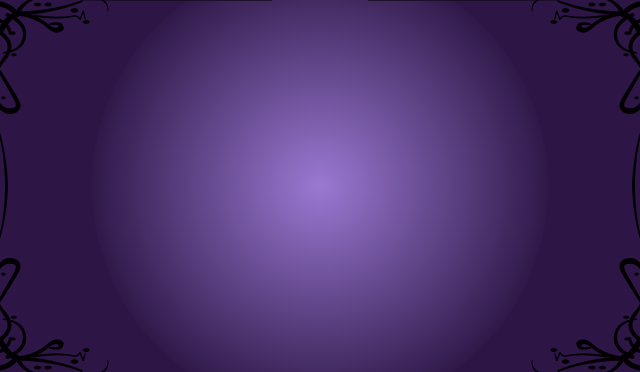
A Shadertoy shader for this background:

```glsl
// A violet radial glow on dark purple, framed by black scrollwork.
// All four corners share one ornament: space is folded into a single corner
// and the scrolls are tapered quadratic curves joined by a distance minimum.

const vec3 GLOW_CENTER = vec3(0.605, 0.475, 0.825);
const vec3 GLOW_RIM = vec3(0.185, 0.098, 0.285);
const vec3 BACKDROP = vec3(0.175, 0.088, 0.270);
const vec3 INK = vec3(0.006, 0.0, 0.012);
const float GLOW_RADIUS = 61.3;
const int CURVE_STEPS = 12;

// Signed distance to a straight stroke whose half width goes from wa to wb.
float taperedLine(vec2 p, vec2 a, vec2 b, float wa, float wb) {
    vec2 ab = b - a;
    float t = clamp(dot(p - a, ab) / dot(ab, ab), 0.0, 1.0);
    return length(p - a - ab * t) - mix(wa, wb, t);
}

// Signed distance to a tapered quadratic curve from a to c, pulled towards b.
float scroll(vec2 p, vec2 a, vec2 b, vec2 c, float wa, float wc) {
    float d = 1e3;
    vec2 last = a;
    float lastWidth = wa;
    for (int i = 1; i <= CURVE_STEPS; i++) {
        float t = float(i) / float(CURVE_STEPS);
        vec2 next = mix(mix(a, b, t), mix(b, c, t), t);
        float width = mix(wa, wc, t);
        d = min(d, taperedLine(p, last, next, lastWidth, width));
        last = next;
        lastWidth = width;
    }
    return d;
}

// Approximate signed distance to a flat oval bead.
float bead(vec2 p, vec2 center, vec2 radii) {
    return (length((p - center) / radii) - 1.0) * min(radii.x, radii.y);
}

// Scrolls that run along the short side of the canvas.
float sideOrnament(vec2 p) {
    // Hanging teardrop loop
    float d = scroll(p, vec2(-0.5, 18.6), vec2(2.0, 22.6), vec2(4.3, 26.6), 0.4, 0.55);
    d = min(d, scroll(p, vec2(4.3, 26.6), vec2(6.0, 29.7), vec2(2.6, 29.9), 0.55, 0.8));
    d = min(d, scroll(p, vec2(2.6, 29.9), vec2(0.6, 29.8), vec2(-0.6, 27.6), 0.8, 0.5));
    d = min(d, bead(p, vec2(0.9, 26.3), vec2(0.55, 0.4)));
    // Long bow that meets its mirror image halfway up the side
    d = min(d, scroll(p, vec2(-0.4, 35.0), vec2(1.6, 42.0), vec2(1.75, 50.0), 0.2, 0.4));
    // Inner curl and stem
    d = min(d, scroll(p, vec2(2.0, 4.0), vec2(6.8, 6.0), vec2(6.6, 9.5), 0.5, 0.45));
    d = min(d, scroll(p, vec2(6.6, 9.5), vec2(6.3, 13.5), vec2(1.0, 14.2), 0.45, 0.2));
    d = min(d, scroll(p, vec2(0.2, 8.8), vec2(4.2, 11.8), vec2(1.4, 15.5), 0.55, 0.5));
    d = min(d, scroll(p, vec2(1.4, 15.5), vec2(0.2, 17.0), vec2(-0.5, 18.6), 0.5, 0.3));
    d = min(d, bead(p, vec2(3.4, 8.9), vec2(0.75, 0.45)));
    return min(d, bead(p, vec2(3.7, 14.7), vec2(0.75, 0.4)));
}

// Scrolls that spread from the corner along the long side.
float cornerOrnament(vec2 p) {
    // Knot in the corner
    float d = scroll(p, vec2(-0.5, 1.0), vec2(3.0, 1.5), vec2(4.5, 4.0), 0.7, 0.7);
    d = min(d, scroll(p, vec2(4.5, 4.0), vec2(2.5, 4.0), vec2(0.0, 8.5), 0.7, 0.8));
    d = min(d, scroll(p, vec2(4.5, 3.8), vec2(6.0, 0.8), vec2(9.0, -0.3), 0.6, 0.3));
    d = min(d, scroll(p, vec2(-0.3, 5.5), vec2(2.0, 6.0), vec2(2.8, 9.0), 0.5, 0.4));
    // Upper sweep
    d = min(d, scroll(p, vec2(4.5, 3.6), vec2(14.0, 3.4), vec2(22.0, 0.3), 0.55, 0.25));
    // Leaf with a curled tip
    d = min(d, scroll(p, vec2(4.5, 3.6), vec2(9.0, 4.0), vec2(12.5, 6.7), 0.6, 0.45));
    d = min(d, scroll(p, vec2(12.5, 6.7), vec2(15.0, 9.0), vec2(16.4, 7.6), 0.45, 0.75));
    d = min(d, scroll(p, vec2(16.4, 7.6), vec2(16.8, 5.9), vec2(13.4, 6.5), 0.6, 0.25));
    // Thin tendril ending in a zigzag
    d = min(d, scroll(p, vec2(9.0, 4.2), vec2(15.5, 5.2), vec2(19.8, 4.3), 0.3, 0.2));
    d = min(d, scroll(p, vec2(19.8, 4.3), vec2(21.0, 4.2), vec2(21.5, 5.2), 0.2, 0.2));
    d = min(d, taperedLine(p, vec2(21.5, 5.2), vec2(22.4, 3.1), 0.2, 0.2));
    d = min(d, taperedLine(p, vec2(22.4, 3.1), vec2(22.9, 5.0), 0.2, 0.15));
    d = min(d, bead(p, vec2(20.0, 2.8), vec2(1.0, 0.6)));
    d = min(d, bead(p, vec2(23.2, 5.9), vec2(0.9, 0.5)));
    // Pair of beads
    for (int i = 0; i < 2; i++)
        d = min(d, bead(p, vec2(10.1 + 2.8 * float(i), 1.2), vec2(0.95, 0.5)));
    // Small hook at the end
    return min(d, scroll(p, vec2(27.2, -0.2), vec2(29.2, 0.8), vec2(29.0, 3.0), 0.25, 0.1));
}

void mainImage(out vec4 fragColor, in vec2 fragCoord) {
    // One unit is a hundredth of the canvas height.
    float pixel = 100.0 / iResolution.y;
    vec2 halfSize = 0.5 * iResolution.xy * pixel;
    vec2 centered = fragCoord * pixel - halfSize;
    vec2 corner = halfSize - abs(centered);

    // Radial glow
    float radius = length(centered);
    vec3 glow = mix(GLOW_CENTER, GLOW_RIM, min(radius / GLOW_RADIUS, 1.0));
    float outside = smoothstep(-pixel, pixel, radius - GLOW_RADIUS);
    vec3 color = mix(glow, BACKDROP, outside);

    // Scrollwork, plus a fine tapering rule along the top only
    float ink = min(sideOrnament(corner), cornerOrnament(corner));
    if (centered.y > 0.0)
        ink = min(ink, taperedLine(corner, vec2(22.0, 0.0), vec2(73.0, 0.0), 0.1, 0.15));
    color = mix(color, INK, clamp(0.5 - ink / pixel, 0.0, 1.0));

    fragColor = vec4(color, 1.0);
}
```
